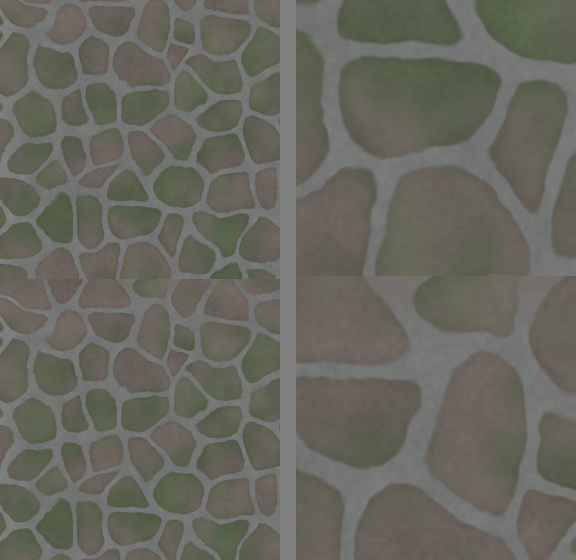
Left: the whole. Right: its middle third, enlarged.
Write a WebGL 2 fragment shader that draws this texture.

```glsl
#version 300 es
precision highp float;
// Mossy rounded paving stones in rough grey mortar, with a horizontal seam where the pattern restarts.

#define STONES_ACROSS 6.8
#define JITTER 0.84
#define MORTAR_HALF 0.066
#define CORNER_SHARPNESS 15.0
#define EDGE_SOFTNESS 0.022
#define RAGGEDNESS 0.065
#define SEAM_DEPTH 0.995
#define REPEAT_SHIFT 1.094
#define BROWN vec3(0.425, 0.390, 0.368)
#define MOSS vec3(0.335, 0.378, 0.288)
#define MORTAR vec3(0.455, 0.462, 0.457)

uniform vec2 u_resolution;
out vec4 fragColor;

// Integer hash giving two values in 0..1
vec2 hash2(vec2 cell) {
    uvec2 q = uvec2(ivec2(cell)) * uvec2(1597u, 3812u) + uvec2(7919u, 104u);
    uint n = (q.x ^ (q.y * 2741u)) * 747796u + 289133u;
    n = (n ^ (n >> 15u)) * 739391u;
    n ^= n >> 13u;
    n *= 277803u;
    n ^= n >> 16u;
    return vec2(n & 65535u, n >> 16u) / 65535.0;
}

float noise(vec2 p) {
    vec2 i = floor(p), f = fract(p);
    f = f * f * (3.0 - 2.0 * f);
    float low = mix(hash2(i).x, hash2(i + vec2(1, 0)).x, f.x);
    float high = mix(hash2(i + vec2(0, 1)).x, hash2(i + vec2(1, 1)).x, f.x);
    return mix(low, high, f.y);
}

float fbm(vec2 p) {
    float sum = 0.0, amplitude = 0.53;
    for (int i = 0; i < 4; i++) {
        sum += amplitude * noise(p);
        p = mat2(1.6, 1.2, -1.2, 1.6) * p + 17.3;
        amplitude *= 0.5;
    }
    return sum;
}

vec2 stoneCentre(vec2 cell) {
    return cell + 0.5 + JITTER * (hash2(cell) - 0.5);
}

// Rounded distance to the cell border; also returns the owning cell
float borderDistance(vec2 p, out vec2 owner) {
    vec2 base = floor(p), nearest = vec2(0);
    float best = 1e5;
    for (int y = -1; y <= 1; y++)
    for (int x = -1; x <= 1; x++) {
        vec2 cell = base + vec2(x, y);
        vec2 toCentre = stoneCentre(cell) - p;
        float d = dot(toCentre, toCentre);
        if (d < best) { best = d; nearest = toCentre; owner = cell; }
    }
    float sum = 0.0;
    for (int y = -2; y <= 2; y++)
    for (int x = -2; x <= 2; x++) {
        if (x == 0 && y == 0) continue;
        vec2 other = stoneCentre(owner + vec2(x, y)) - p;
        float d = dot(0.5 * (nearest + other), normalize(other - nearest));
        sum += exp(-CORNER_SHARPNESS * d);
    }
    return -log(sum) / CORNER_SHARPNESS;
}

void main() {
    // Canvas widths, measured down from the top, restarting at the seam
    vec2 p = gl_FragCoord.xy / u_resolution.x;
    float depth = (u_resolution.y - gl_FragCoord.y) / u_resolution.x;
    float belowSeam = step(SEAM_DEPTH, depth);
    p.y = depth - REPEAT_SHIFT * belowSeam;

    // Stone outlines
    vec2 bend = vec2(noise(p * 9.0), noise(p * 9.0 + 41.0)) - 0.5;
    float rough = 0.6 * noise(p * 38.0) + 0.4 * noise(p * 85.0) - 0.5;
    vec2 owner;
    float border = borderDistance(p * STONES_ACROSS + 0.45 * bend, owner) + RAGGEDNESS * rough;
    float gap = MORTAR_HALF * (0.75 + 0.5 * noise(p * 5.0 + 9.0));
    float stoneMask = smoothstep(-EDGE_SOFTNESS, EDGE_SOFTNESS, border - gap);

    // Stone surface: mossy patches, browner near the top of each repeat
    vec2 tone = hash2(owner + 57.0);
    float cloud = fbm(p * 8.5 + 5.0);
    float grain = 0.5 * noise(p * 130.0) + 0.5 * noise(p * 260.0 + 3.0);
    float topTint = 1.0 - smoothstep(-0.1, 0.22, p.y);
    float moss = smoothstep(0.2, 0.82, cloud + 0.16 * (tone.x - 0.5) + 0.16 * (grain - 0.5) - 0.16 * topTint);
    vec3 stone = mix(BROWN, MOSS, moss);
    float shade = 0.05 * (tone.y - 0.5) + 0.2 * (fbm(p * 13.0 + 31.0) - 0.5);
    shade += 0.11 * (grain - 0.5) - 0.05 * (1.0 - smoothstep(0.0, 0.12, border - gap));
    stone *= 1.0 + shade;

    // Mortar: pale, finely mottled
    float mottle = 0.13 * (fbm(p * 24.0 + 70.0) - 0.5) + 0.09 * (grain - 0.5);
    vec3 mortar = MORTAR * (1.0 + mottle);
    mortar += 0.03 * (1.0 - smoothstep(0.0, 0.12, p.x));

    // Warm, faded strip just under the seam
    float strip = belowSeam * (1.0 - smoothstep(0.0, 0.07, depth - SEAM_DEPTH));
    mortar = mix(mortar, BROWN * 1.04, 0.55 * strip);
    fragColor = vec4(mix(mortar, stone, stoneMask), 1.0);
}
```
